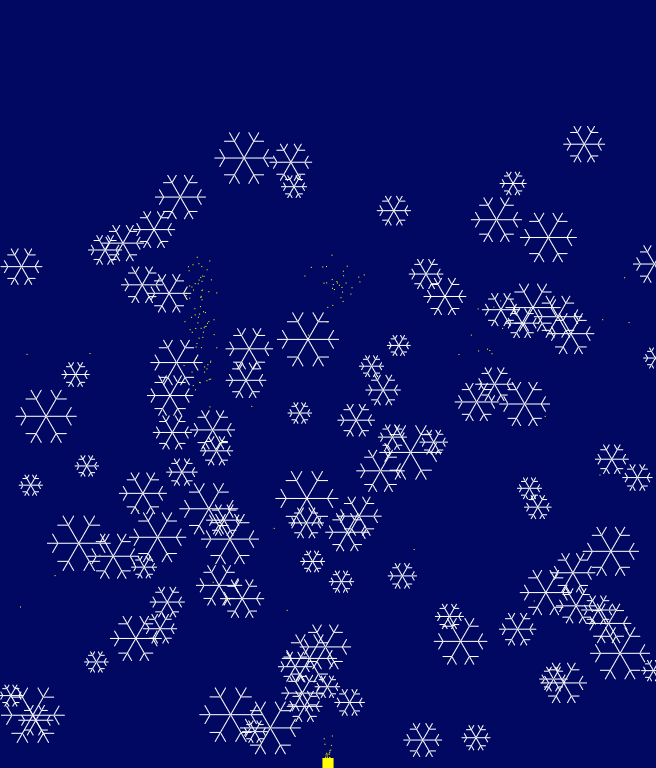
A Shadertoy shader for this pattern:

```glsl
// Thin six-armed snowflakes scattered over a deep blue night, with small
// drifts of yellow sparks above a little fountain at the bottom edge.
// Flakes are folded segment distances; all lines are box-filtered.

#define FLAKES 102
#define SPARKS 135
#define JET_SPARKS 18
#define LINE_WIDTH 0.00135
#define MIN_RADIUS 0.0145
#define MAX_RADIUS 0.041
#define NIGHT vec3(0.0, 0.03, 0.38)
#define SNOW vec3(1.0)
#define SPARK vec3(1.0, 1.0, 0.0)

vec4 hash4(float n) {
    vec4 p = fract(n * vec4(0.1031, 0.1030, 0.0973, 0.1099) + 0.37);
    p += dot(p, p.wzxy + 33.33);
    return fract((p.xxyz + p.yzzw) * p.zywx);
}

// Share of a pixel, at distance d, that lies inside a band of given width
float band(float d, float width) {
    float px = 1.0 / iResolution.y;
    float h = 0.5 * width;
    return max(min(d + 0.5 * px, h) - max(d - 0.5 * px, -h), 0.0) / px;
}

float box(vec2 p, vec2 size) {
    return band(p.x, size.x) * band(p.y, size.y);
}

float segment(vec2 p, vec2 a, vec2 b) {
    vec2 ab = b - a;
    return length(p - a - ab * clamp(dot(p - a, ab) / dot(ab, ab), 0.0, 1.0));
}

// Six arms, each with two side twigs at 60 degrees
float snowflake(vec2 p, float radius) {
    const vec2 mirror = vec2(-0.5, 0.8660254);
    p = abs(p);
    p -= 2.0 * max(dot(p, mirror), 0.0) * mirror;
    p.y = abs(p.y);
    vec2 fork = vec2(radius * 2.0 / 3.0, 0.0);
    vec2 twig = radius / 3.0 * vec2(0.5, 0.8660254);
    return min(segment(p, vec2(0.0), vec2(radius, 0.0)),
               segment(p, fork, fork + twig));
}

void mainImage(out vec4 fragColor, in vec2 fragCoord) {
    vec2 uv = fragCoord / iResolution.y;
    float aspect = iResolution.x / iResolution.y;

    // Snow: even layers by height, thinning out towards the top
    float snow = 0.0;
    for (int i = 0; i < FLAKES; i++) {
        vec4 h = hash4(float(i) + 11.0);
        float level = (float(i) + h.y) / float(FLAKES);
        vec2 center = vec2(h.x * aspect, mix(0.03, 0.7, level) + 0.12 * pow(level, 8.0));
        float radius = mix(MIN_RADIUS, MAX_RADIUS, h.z);
        vec2 p = uv - center;
        if (dot(p, p) > 1.3 * radius * radius) continue;
        float cover = band(snowflake(p, radius), LINE_WIDTH);
        snow = 1.0 - (1.0 - snow) * (1.0 - cover);
    }

    // Sparks: three drifts along an arc, every sixth one strays
    float glow = 0.0;
    for (int i = 0; i < SPARKS; i++) {
        vec4 h = hash4(float(i) + 307.0);
        vec4 g = hash4(float(i) + 911.0);
        float k = floor(3.0 * h.x * h.x);
        vec2 drift = vec2((0.305 + 0.21 * k) * aspect, 0.57 + 0.06 * k * (2.0 - k));
        vec2 spread = k < 0.5 ? vec2(0.025, 0.11) : vec2(0.045, 0.05);
        vec2 center = drift + spread * (h.yz + g.xy - 1.0);
        if (i % 6 == 0) center = vec2(g.z * aspect, mix(0.2, 0.67, g.w));
        glow = max(glow, box(uv - center, vec2(LINE_WIDTH)));
    }

    // Fountain: a solid base with a narrow spray above it
    vec2 base = vec2(0.5 * aspect, 0.0);
    glow = max(glow, box(uv - base, vec2(0.0145, 0.026)));
    for (int i = 0; i < JET_SPARKS; i++) {
        vec4 h = hash4(float(i) + 601.0);
        vec2 center = base + vec2(0.012 * (h.x - 0.5), 0.013 + 0.03 * h.y * h.y);
        glow = max(glow, box(uv - center, vec2(LINE_WIDTH)));
    }

    vec3 color = mix(NIGHT, SNOW, snow);
    color = mix(color, SPARK, glow);
    fragColor = vec4(color, 1.0);
}
```
